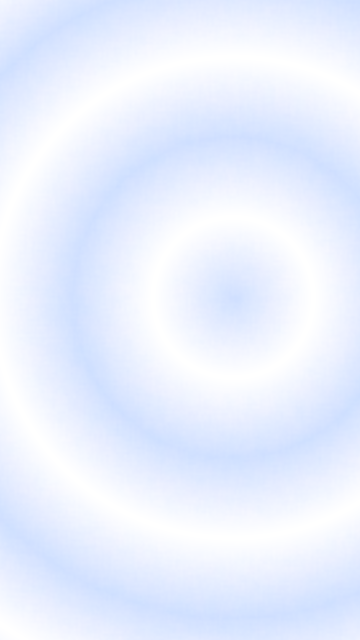
Write a Shadertoy shader that draws this background.

```glsl
const vec3 PALE_BLUE = vec3(0.815, 0.878, 1.0);
const vec3 LAVENDER = vec3(0.915, 0.937, 1.0);
const vec3 WHITE = vec3(1.0);

// Hash without sine, from 0 to 1
float hash(vec2 cell) {
    vec3 p = fract(cell.xyx * 0.1031);
    p += dot(p, p.yzx + 33.33);
    return fract((p.x + p.y) * p.z);
}

// Smooth value noise, from -1 to 1
float signedNoise(vec2 p) {
    vec2 cell = floor(p);
    vec2 f = fract(p);
    f = f * f * (3.0 - 2.0 * f);
    float low = mix(hash(cell), hash(cell + vec2(1.0, 0.0)), f.x);
    float high = mix(hash(cell + vec2(0.0, 1.0)), hash(cell + 1.0), f.x);
    return mix(low, high, f.y) * 2.0 - 1.0;
}

// Triangle wave from 0 to 1 and back, with slightly rounded crests
float softTriangle(float x, float rounding) {
    float ramp = abs(fract(x) - 0.5) * 2.0;
    float rounded = sqrt(ramp * ramp + rounding * rounding) - rounding;
    return 1.0 - rounded / (sqrt(1.0 + rounding * rounding) - rounding);
}

// Concentric glow: 0 at the centre, 1 on each bright ring
float ringGlow(vec2 point, vec2 center, float spacing, float rounding) {
    return softTriangle(length(point - center) / spacing, rounding);
}

// Colour ramp from blue through lavender to white
vec3 ringColor(float glow) {
    vec3 shade = mix(PALE_BLUE, LAVENDER, min(glow * 2.0, 1.0));
    return mix(shade, WHITE, max(glow * 2.0 - 1.0, 0.0));
}

// Faint grain made of fine speckle and crossed streaks
float grain(vec2 point) {
    float speckle = signedNoise(point * 240.0);
    float columns = signedNoise(point * vec2(250.0, 60.0) + 17.0);
    float rows = signedNoise(point * vec2(60.0, 250.0) + 43.0);
    return (speckle + columns + rows) / 3.0;
}

void mainImage(out vec4 fragColor, in vec2 fragCoord) {
    // Canvas height is one unit
    vec2 point = fragCoord / iResolution.y;
    float aspect = iResolution.x / iResolution.y;
    vec2 center = vec2(0.648 * aspect, 0.535);

    // Evenly spaced rings
    float glow = ringGlow(point, center, 0.2505, 0.03);
    vec3 color = ringColor(glow);

    // Grain fades out on the white crests
    float strength = 0.012 * (1.0 - smoothstep(0.7, 1.0, glow));
    color += strength * grain(point) * vec3(1.0, 0.8, 0.2);
    color.r += 0.5 * strength * signedNoise(point * 64.0);
    fragColor = vec4(clamp(color, 0.0, 1.0), 1.0);
}
```
